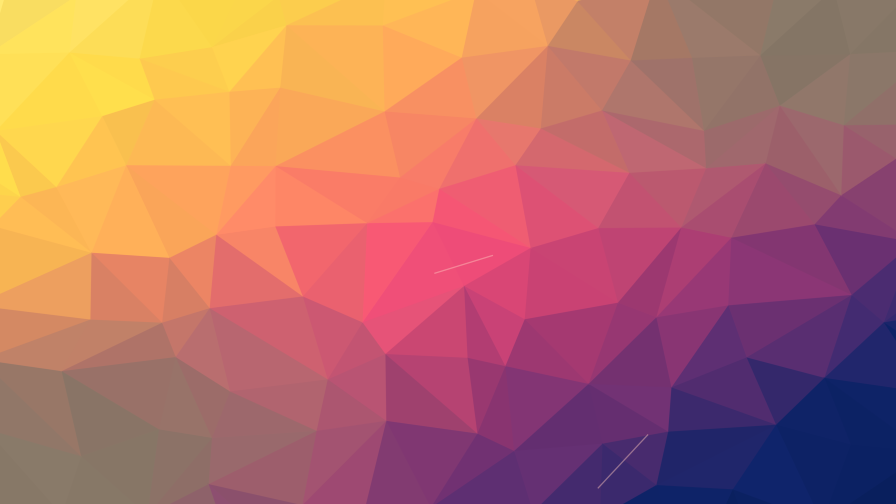
This background is drawn by a Shadertoy shader. Its source:

```glsl
// Low-poly backdrop: a jittered grid of points is split into flat triangles.
// Each facet takes its colour from a diagonal sunset ramp, yellow to navy,
// which fades to warm grey in the two corners off the diagonal.

const vec2  CELL = vec2(0.150, 0.130);   // grid spacing, in canvas heights
const float JITTER = 0.37;               // vertex offset, in cells
const float HUE_VARIATION = 0.09;        // facet shift along the ramp
const float LIGHT_VARIATION = 0.05;      // facet brightness spread
const float GREY_STRETCH = 1.75;         // narrows the grey along the ramp
const vec2  GREY_RANGE = vec2(0.2, 1.0); // full grey to none
const vec3  GREY = vec3(0.53, 0.47, 0.405);
const vec3  GLINT = vec3(1.0, 0.78, 0.74);
const float GLINT_WIDTH = 0.0012;
const float GLINT_STRENGTH = 0.45;

const int RAMP_STEPS = 8;
const vec3 RAMP[9] = vec3[9](
    vec3(1.00, 0.90, 0.44), vec3(1.00, 0.86, 0.29), vec3(1.00, 0.74, 0.33),
    vec3(1.00, 0.53, 0.40), vec3(0.98, 0.31, 0.47), vec3(0.70, 0.235, 0.45),
    vec3(0.40, 0.185, 0.445), vec3(0.06, 0.14, 0.415), vec3(0.03, 0.12, 0.36));

float hash(vec2 p) {
    return fract(sin(dot(p, vec2(127.1, 311.7))) * 43758.5453);
}

float cross2(vec2 a, vec2 b) { return a.x * b.y - a.y * b.x; }

float area(vec2 a, vec2 b, vec2 c) { return cross2(b - a, c - a); }

vec2 vertex(vec2 id) {
    vec2 offset = vec2(hash(id), hash(id + 57.3)) * 2.0 - 1.0;
    return (id + JITTER * offset) * CELL;
}

// Smooth colour field; uv spans the canvas from 0 to 1
vec3 colourField(vec2 uv, float shift) {
    float along = uv.x + 1.0 - uv.y;   // 0 top left, 2 bottom right
    float across = uv.x + uv.y - 1.0;  // -1 bottom left, 1 top right
    float x = clamp((along + shift) * 0.5, 0.0, 0.9999) * float(RAMP_STEPS);
    int i = int(x);
    vec3 ramp = mix(RAMP[i], RAMP[i + 1], fract(x));
    float reach = length(vec2(1.0 - abs(across), GREY_STRETCH * (along - 1.0)));
    return mix(GREY, ramp, smoothstep(GREY_RANGE.x, GREY_RANGE.y, reach));
}

// Signed distance to the line a-b, positive on its left
float edgeDistance(vec2 p, vec2 a, vec2 b) {
    return cross2(b - a, p - a) / length(b - a);
}

// Facet colour in rgb weighted by its coverage in a
vec4 facet(vec2 p, vec2 a, vec2 b, vec2 c, float aspect, float blur) {
    float inside = min(edgeDistance(p, a, b),
                       min(edgeDistance(p, b, c), edgeDistance(p, c, a)));
    float cover = smoothstep(-blur, blur, inside);
    if (cover <= 0.0) return vec4(0.0);
    vec2 centre = (a + b + c) / 3.0;
    float shift = (hash(centre * 9.0) - 0.5) * HUE_VARIATION;
    float light = 1.0 + (hash(centre * 7.0 + 3.1) - 0.5) * LIGHT_VARIATION;
    vec3 colour = colourField(centre / vec2(aspect, 1.0), shift) * light;
    return vec4(colour, 1.0) * cover;
}

// Thin bright line between two points
float glint(vec2 p, vec2 a, vec2 b, float blur) {
    vec2 ab = b - a;
    float h = clamp(dot(p - a, ab) / dot(ab, ab), 0.0, 1.0);
    float d = length(p - a - ab * h);
    return 1.0 - smoothstep(0.0, GLINT_WIDTH + blur, d);
}

void mainImage(out vec4 fragColor, in vec2 fragCoord) {
    vec2 p = fragCoord / iResolution.y;
    float aspect = iResolution.x / iResolution.y;
    float blur = 0.7 / iResolution.y;
    vec2 home = floor(p / CELL);
    vec4 sum = vec4(0.0);

    // Facets of the nearby cells
    for (int y = -1; y <= 1; y++) {
        for (int x = -1; x <= 1; x++) {
            vec2 id = home + vec2(x, y);
            vec2 a = vertex(id);
            vec2 b = vertex(id + vec2(1.0, 0.0));
            vec2 c = vertex(id + vec2(1.0, 1.0));
            vec2 d = vertex(id + vec2(0.0, 1.0));
            // Cut along the diagonal that avoids slivers
            float cutAC = min(area(a, b, c), area(a, c, d));
            float cutBD = min(area(a, b, d), area(b, c, d));
            if (cutBD > cutAC) {
                vec2 first = a;
                a = b; b = c; c = d; d = first;
            }
            sum += facet(p, a, b, c, aspect, blur);
            sum += facet(p, a, c, d, aspect, blur);
        }
    }
    vec3 colour = sum.rgb / max(sum.a, 0.001);

    // Two hairline glints
    vec2 q = vec2(p.x / aspect * 16.0 / 9.0, p.y);
    float shine = glint(q, vec2(0.863, 0.458), vec2(0.977, 0.493), blur)
                + glint(q, vec2(1.187, 0.032), vec2(1.285, 0.137), blur);
    colour = mix(colour, GLINT, GLINT_STRENGTH * shine);

    fragColor = vec4(colour, 1.0);
}
```
